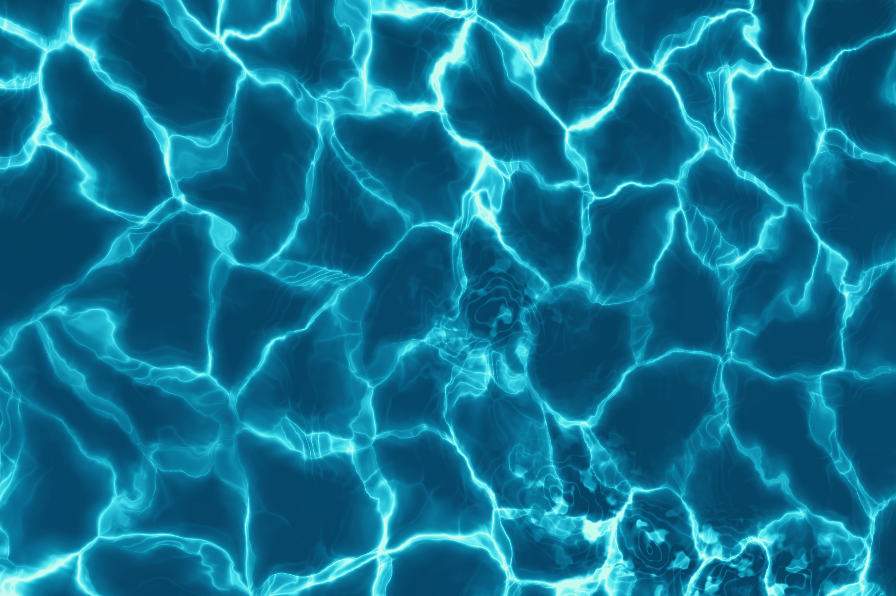
Give the GLSL for this texture, as a Shadertoy shader.

```glsl
const vec3 WATER[6] = vec3[6](
    vec3(0.02, 0.27, 0.40), vec3(0.03, 0.39, 0.53), vec3(0.03, 0.49, 0.63),
    vec3(0.07, 0.63, 0.75), vec3(0.16, 0.78, 0.88), vec3(0.34, 0.93, 0.96));
const vec3 GLINT = vec3(0.78, 1.0, 0.96);

vec2 hash2(vec2 c) {
    c = vec2(dot(c, vec2(127.1, 311.7)), dot(c, vec2(269.5, 183.3)));
    return fract(sin(c) * 43758.5453);
}

// Layered sines, each octave bent by the ones before it
vec2 sway(vec2 p, float freq, float phase) {
    vec2 sum = vec2(0.0);
    float amp = 1.0;
    for (int i = 0; i < 4; i++) {
        sum += amp * sin(freq * p.yx + phase + vec2(0.0, 1.7) + 1.3 * sum.yx);
        p = mat2(0.8, 0.6, -0.6, 0.8) * p;
        freq *= 1.9;
        amp *= 0.55;
    }
    return sum;
}

vec2 site(vec2 cell) {
    return 0.04 + 0.92 * hash2(cell);
}

// Cellular noise: x = distance to the nearest border, yz = cell id
vec3 network(vec2 p) {
    vec2 cell = floor(p), f = fract(p);
    vec2 nearest = vec2(0.0), toNearest = vec2(0.0);
    float best = 9.0;
    for (int j = -1; j <= 1; j++)
    for (int i = -1; i <= 1; i++) {
        vec2 g = vec2(i, j);
        vec2 r = g + site(cell + g) - f;
        if (dot(r, r) < best) {
            best = dot(r, r);
            nearest = g;
            toNearest = r;
        }
    }
    float border = 9.0;
    for (int j = -2; j <= 2; j++)
    for (int i = -2; i <= 2; i++) {
        vec2 g = nearest + vec2(i, j);
        vec2 r = g + site(cell + g) - f;
        vec2 gap = r - toNearest;
        if (dot(gap, gap) > 1e-4)
            border = min(border, dot(0.5 * (r + toNearest), normalize(gap)));
    }
    return vec3(max(border, 0.0), cell + nearest);
}

// Sharp core with a soft halo
float filament(float d, float width, float strength) {
    float core = width / (width + d);
    return strength * (0.75 * core * core + 0.2 * exp(-9.0 * d)) + 0.05 * exp(-5.0 * d);
}

// Thin bright crests of a wave
float crest(float phase, float sharpness) {
    return pow(1.0 - abs(sin(phase)), sharpness);
}

// Disturbed patch: x = broken rings, y = coverage
vec2 ripplePatch(vec2 p, vec2 centre, float radius) {
    vec2 d = p - centre;
    float r = length(d * vec2(0.9, 1.1) + 0.012 * sway(p, 31.0, 2.0));
    float cover = exp(-r * r / (radius * radius));
    return cover * vec2(crest(r * 160.0 + 1.5 * sway(p, 40.0, 0.0).x, 2.5), 1.0);
}

vec3 waterColor(float light) {
    float t = clamp(light, 0.0, 1.0) * 5.0;
    vec3 color = WATER[0];
    for (int i = 1; i < 6; i++)
        color = mix(color, WATER[i], clamp(t - float(i - 1), 0.0, 1.0));
    return mix(color, GLINT, smoothstep(0.95, 1.5, light));
}

void mainImage(out vec4 fragColor, in vec2 fragCoord) {
    vec2 p = fragCoord / iResolution.y;

    // Ripple patches along the lower right
    vec2 ripple = vec2(0.0);
    for (int i = 0; i < 5; i++) {
        float k = float(i);
        vec2 centre = vec2(0.82 + 0.13 * k, 0.44 * exp(-1.1 * k) + 0.03);
        ripple += ripplePatch(p, centre, 0.095 - 0.006 * k);
    }

    // Cells shrink toward the right
    vec2 q = p * (4.5 + 0.9 * p.x) + vec2(3.0, 7.0);
    q += 0.16 * sway(q, 2.2, 0.6) + (0.016 + 0.02 * ripple.y) * sway(q, 13.0, 3.1);
    vec2 shifted = q + 0.13 * sway(q, 1.9, 4.2) + 0.01 * sway(q, 19.0, 0.9);

    // Two diverging nets, with a pleated sheet between them
    vec3 netA = network(q), netB = network(shifted);
    float nearEdge = min(netA.x, netB.x);
    float split = step(0.5, distance(netA.yz, netB.yz));
    float sheet = split * smoothstep(0.0, 0.03, nearEdge);
    vec2 drift = sway(q, 3.0, 1.0);
    float folds = 0.5 + 0.5 * sin(9.0 * q.x + 5.0 * q.y + 3.0 * drift.x);
    float pleats = crest(13.0 * q.x - 6.0 * q.y + 4.0 * drift.y, 2.5);

    // Uneven brightness along the lines and across the pool
    vec2 mood = clamp(0.5 + 0.4 * sway(p, 5.0, 2.4), 0.0, 1.0);
    vec2 flicker = clamp(0.5 + 0.45 * sway(q, 4.5, 5.7), 0.0, 1.0);
    float light = filament(netA.x, 0.042, 0.4 + 0.55 * mood.x + 0.6 * flicker.x)
                + filament(netB.x, 0.03, 0.15 + 0.4 * mood.y + 0.6 * flicker.y)
                + sheet * (0.08 + 0.2 * folds + 0.22 * pleats);

    // Wisps and silky streaks that hug the lit lines
    float wisp = network(2.1 * q + 0.3 * sway(q, 3.3, 5.0)).x;
    float near = exp(-5.0 * nearEdge);
    light += (0.08 + 0.3 * folds * flicker.x) * exp(-16.0 * wisp) * (0.25 + near) * mood.y;
    light += 0.2 * (pleats - 0.25) * near * smoothstep(0.3, 0.8, flicker.y);

    // Broken rings and glints inside the ripples
    vec2 chop = sway(p, 62.0, 1.3);
    float sparkle = smoothstep(0.2, 1.2, chop.x * chop.y);
    light += ripple.x * 0.4 + ripple.y * (0.65 * sparkle + 0.09 * chop.x - 0.06);

    // Faint grain of the surface, then colour
    light = light * (0.85 + 0.4 * mood.x) - 0.07;
    light += 0.018 * sway(p, 48.0, 4.0).y;
    vec3 color = waterColor(light);
    color *= 0.98 + 0.07 * sway(p, 3.0, 0.4).x * (1.0 - smoothstep(0.1, 0.5, light));
    fragColor = vec4(color, 1.0);
}
```
